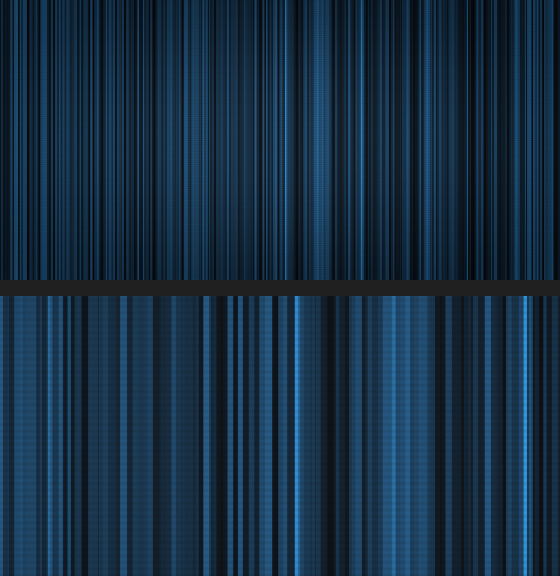
Top: the whole. Bottom: its middle third, enlarged.
This background is drawn by a WebGL 1 fragment shader. Its source:

```glsl
precision highp float;

uniform vec2 u_resolution;

// Densities are counted per canvas height.
#define FINE_DENSITY 150.0
#define MEDIUM_DENSITY 64.0
#define BROAD_DENSITY 10.0
#define LINE_DENSITY 19.0
#define LINE_HALF_WIDTH 0.002
#define MESH_ROWS 128.0
#define MESH_DEPTH 0.05
#define SHADOW_COLOR vec3(0.024, 0.034, 0.050)
#define STRIPE_COLOR vec3(0.118, 0.322, 0.490)
#define LINE_COLOR vec3(0.080, 0.380, 0.570)
#define HAZE_COLOR vec3(0.030, 0.030, 0.030)

float hash(float n) {
  return fract(sin(n * 12.9898 + 4.1414) * 43758.547);
}

// One-dimensional gradient noise, roughly -0.5 to 0.5.
float gradientNoise(float x) {
  float cell = floor(x);
  float f = x - cell;
  float left = (hash(cell) * 2.0 - 1.0) * f;
  float right = (hash(cell + 1.0) * 2.0 - 1.0) * (f - 1.0);
  return mix(left, right, f * f * f * (f * (f * 6.0 - 15.0) + 10.0));
}

// Random tone per stripe, with uneven widths and edges one pixel soft.
float stripes(float x, float density, float seed, float pixel) {
  float s = x * density;
  float cell = floor(s);
  float id = cell + seed;
  float edge = 0.25 + 0.5 * hash(id + 500.0);
  float soft = min(0.5 * pixel * density, 0.25);
  float blend = smoothstep(edge - soft, edge + soft, s - cell);
  return mix(hash(id), hash(id + 1.0), blend);
}

// Thin lines, one per cell; only a few of them are strong.
float brightLines(float x, float density, float seed, float pixel) {
  float s = x * density;
  float id = floor(s) + seed;
  float center = 0.2 + 0.6 * hash(id + 300.0);
  float distanceToLine = abs(fract(s) - center) / density;
  float coverage = clamp((LINE_HALF_WIDTH - distanceToLine) / pixel + 0.5, 0.0, 1.0);
  return coverage * pow(hash(id), 4.0);
}

void main() {
  vec2 p = gl_FragCoord.xy / u_resolution.y;
  vec2 uv = gl_FragCoord.xy / u_resolution;
  float pixel = 1.0 / u_resolution.y;

  // Stripe tone: strong fine contrast, gentle broader variation
  float tone = 0.45
    + 0.98 * (stripes(p.x, FINE_DENSITY, 11.0, pixel) - 0.5)
    + 0.26 * (stripes(p.x, MEDIUM_DENSITY, 1300.0, pixel) - 0.5)
    + 0.26 * gradientNoise(p.x * BROAD_DENSITY + 70.0);
  vec3 color = mix(SHADOW_COLOR, STRIPE_COLOR, clamp(tone, 0.0, 1.2));

  // Bright accents at two densities
  float accents = 0.0;
  for (int i = 0; i < 2; i++) {
    float layer = float(i);
    accents += brightLines(p.x, LINE_DENSITY * (1.0 + 1.3 * layer),
                           2100.0 + 400.0 * layer, pixel) * (1.0 - 0.4 * layer);
  }
  color += LINE_COLOR * accents;

  // Fine horizontal mesh
  color *= 1.0 + MESH_DEPTH * sin(6.28319 * MESH_ROWS * p.y);

  // Soft central light with a pale haze
  float glow = 1.0 - smoothstep(0.1, 1.15, length((uv - 0.5) * vec2(1.7, 1.8)));
  color = color * mix(0.76, 1.06, glow) + HAZE_COLOR * glow;

  gl_FragColor = vec4(color, 1.0);
}
```
